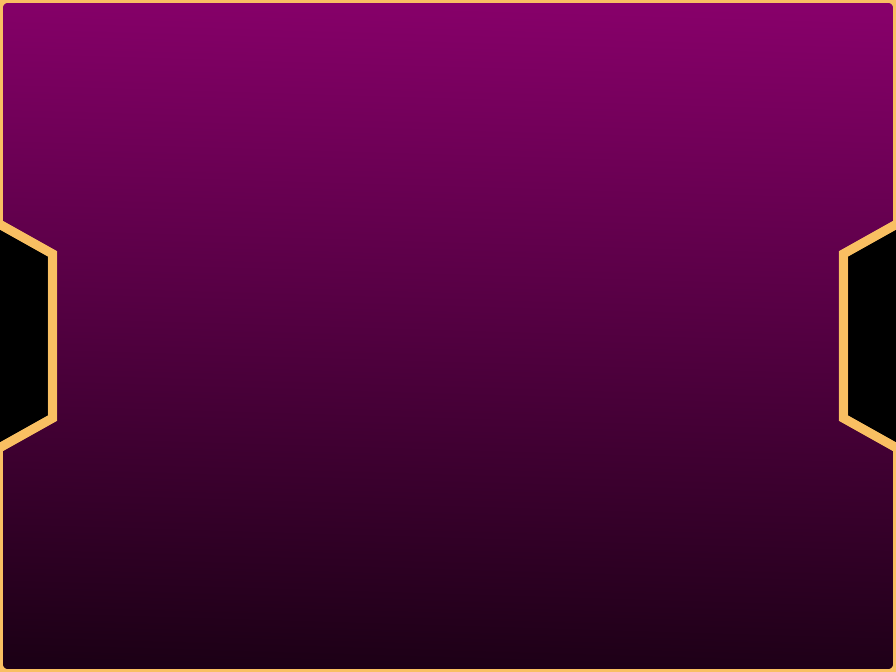
Write a Shadertoy shader that draws this background.

```glsl
// A magenta panel fading to dark plum, framed by a thin gold line.
// Black trapezoid notches with thick gold rims cut into both sides;
// all shapes are distance functions in units of the canvas height.

// Signed distance to a box with rounded corners.
float roundedBox(vec2 p, vec2 halfSize, float radius) {
    vec2 q = abs(p) - halfSize + radius;
    return length(max(q, 0.0)) + min(max(q.x, q.y), 0.0) - radius;
}

// Distance to a notch growing inward from a side edge at x = 0.
float sideNotch(vec2 p) {
    vec2 slant = vec2(0.56, 1.0);
    float slope = (dot(vec2(p.x, abs(p.y)), slant) - 0.158) / length(slant);
    return max(p.x - 0.0712, slope);
}

// Smooth coverage of the region where the distance is negative.
float coverage(float dist, float pixel) {
    return 1.0 - smoothstep(-0.5 * pixel, 0.5 * pixel, dist);
}

void mainImage(out vec4 fragColor, in vec2 fragCoord) {
    float pixel = 1.0 / iResolution.y;
    vec2 halfSize = 0.5 * iResolution.xy * pixel;
    vec2 p = fragCoord * pixel - halfSize;

    // Slightly tilted vertical gradient
    float height = clamp(p.y + 0.5 + 0.03 * p.x, 0.0, 1.0);
    vec3 plum = vec3(0.11, 0.0, 0.085);
    vec3 magenta = vec3(0.53, 0.0, 0.415);
    vec3 gold = vec3(0.975, 0.75, 0.385);
    vec3 color = mix(plum, magenta, height);

    // Thin frame with rounded inner corners
    float panel = roundedBox(p, halfSize - 0.0045, 0.007);
    color = mix(gold, color, coverage(panel, pixel));

    // Mirrored notches: gold rim, then black interior
    float notch = sideNotch(vec2(halfSize.x - abs(p.x), p.y));
    color = mix(color, gold, coverage(notch - 0.0139, pixel));
    color = mix(color, vec3(0.0), coverage(notch, pixel));

    fragColor = vec4(color, 1.0);
}
```
